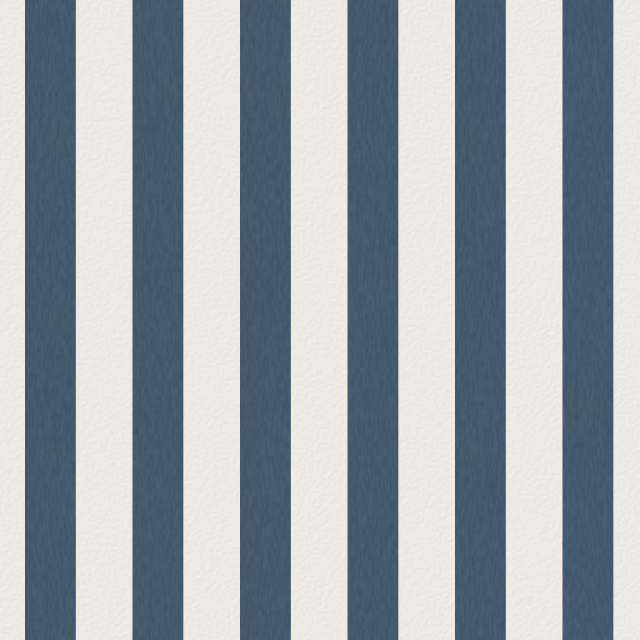
Write a Shadertoy shader that draws this pattern.

```glsl
// Upright slate-blue stripes on warm off-white paper.
// Stripes are a repeated 1D distance function; value noise adds a fine
// embossed grain to the paper and short vertical fibres to the blue.

const float PERIOD = 129.0 / 768.0;       // stripe spacing
const float STRIPE_WIDTH = 61.0 / 768.0;
const float FIRST_CENTER = 60.5 / 768.0;  // middle of the leftmost stripe
const vec3 PAPER = vec3(0.930, 0.912, 0.890);
const vec3 BLUE = vec3(0.264, 0.351, 0.424);
const vec3 BLUE_TINT = vec3(-0.010, 0.000, 0.010);
const vec2 GRAIN_SCALE = vec2(230.0, 250.0);
const vec2 FIBRE_SCALE = vec2(380.0, 95.0);
const float GRAIN_RELIEF = 0.026;
const float FIBRE_CONTRAST = 0.036;
const float SPECKLE_CONTRAST = 0.014;
const float MOTTLE_CONTRAST = 0.008;

float hash(vec2 p) {
    vec3 q = fract(vec3(p.xyx) * 0.1031);
    q += dot(q, q.yzx + 33.33);
    return fract((q.x + q.y) * q.z);
}

float noise(vec2 p) {
    vec2 cell = floor(p), f = fract(p);
    f = f * f * (3.0 - 2.0 * f);
    return mix(mix(hash(cell), hash(cell + vec2(1.0, 0.0)), f.x),
               mix(hash(cell + vec2(0.0, 1.0)), hash(cell + 1.0), f.x), f.y);
}

// Signed distance to the nearest stripe edge, negative inside a stripe
float stripeDistance(float x) {
    float local = mod(x - FIRST_CENTER + 0.5 * PERIOD, PERIOD) - 0.5 * PERIOD;
    return abs(local) - 0.5 * STRIPE_WIDTH;
}

// Embossed relief: height difference along the light direction
float paperGrain(vec2 uv) {
    vec2 p = uv * GRAIN_SCALE;
    return noise(p) - noise(p + vec2(0.5, -0.6));
}

void mainImage(out vec4 fragColor, in vec2 fragCoord) {
    vec2 uv = fragCoord / iResolution.xy;
    float pixel = 1.0 / iResolution.x;

    // Shared surface variation
    float mottle = (noise(uv * 9.0) - 0.5) * MOTTLE_CONTRAST;
    float speckle = (noise(uv * 420.0 + 17.0) - 0.5) * SPECKLE_CONTRAST;
    float grain = paperGrain(uv) * GRAIN_RELIEF;

    // Paper, and blue ink with its vertical fibres
    vec3 paper = PAPER + grain + 0.5 * speckle + mottle;
    float fibre = (noise(uv * FIBRE_SCALE + 5.0) - 0.5) * FIBRE_CONTRAST;
    float tint = noise(uv * vec2(60.0, 14.0) + 31.0) - 0.5;
    vec3 ink = BLUE + fibre + speckle + mottle + BLUE_TINT * tint;

    float coverage = clamp(0.5 - stripeDistance(uv.x) / pixel, 0.0, 1.0);
    fragColor = vec4(mix(paper, ink, coverage), 1.0);
}
```
